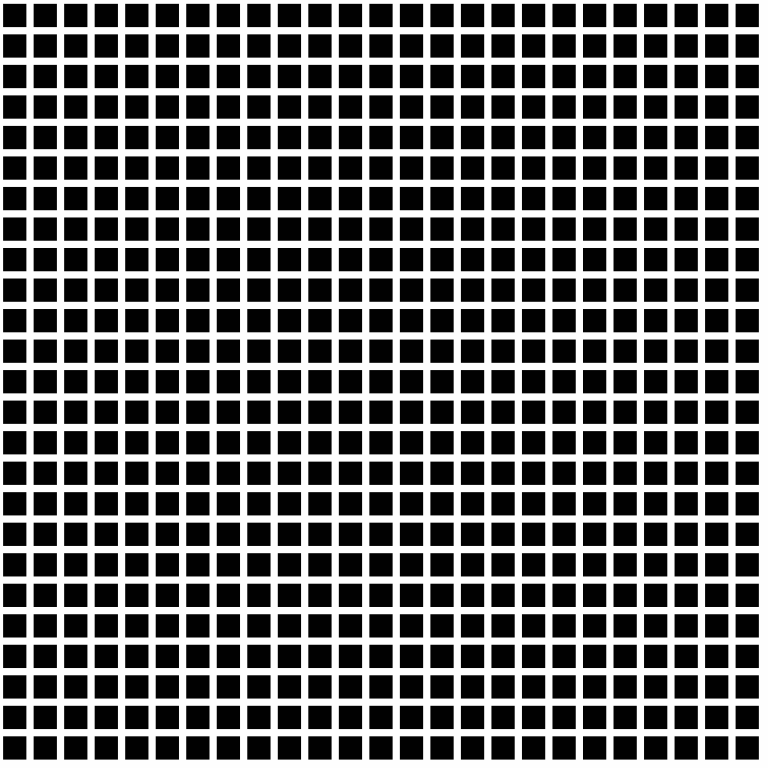
Give the GLSL for this pattern, as a three.js fragment shader.

```glsl
// Grid of 25 by 25 black squares separated by narrow white lines.
#define COUNT 25.0
#define PITCH 0.03974
#define SIDE 0.0303
#define FIRST_CENTER vec2(0.0192, 0.0261)
#define INK vec3(0.005)
#define PAPER vec3(0.995)

varying vec2 vUv;

// Offset from the center of the nearest square, limited to the grid.
vec2 nearestSquareOffset(vec2 p) {
  vec2 cell = floor((p - FIRST_CENTER) / PITCH + 0.5);
  cell = clamp(cell, 0.0, COUNT - 1.0);
  return p - FIRST_CENTER - cell * PITCH;
}

// Box-filtered coverage of an axis-aligned square.
float squareCoverage(vec2 offset, vec2 footprint) {
  vec2 edge = abs(offset) - 0.5 * SIDE;
  vec2 inside = clamp(0.5 - edge / footprint, 0.0, 1.0);
  return inside.x * inside.y;
}

void main() {
  vec2 footprint = max(fwidth(vUv), vec2(1e-5));
  float ink = squareCoverage(nearestSquareOffset(vUv), footprint);
  gl_FragColor = vec4(mix(PAPER, INK, ink), 1.0);
}
```
